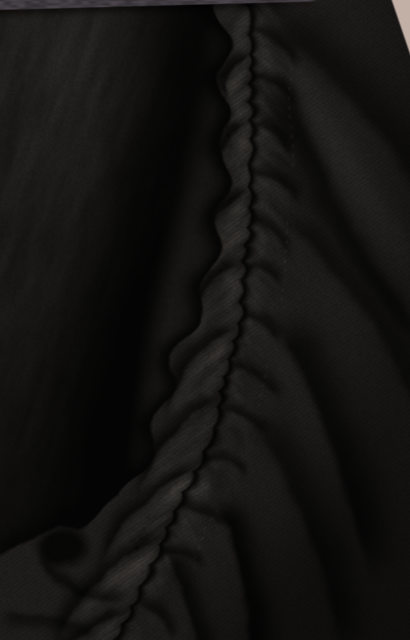
A Shadertoy shader for this texture:

```glsl
// Dark gathered cloth: a smooth crepe panel, a ruched seam and long draped folds.
// A spline carries the seam; bent gaussian strokes shade the folds around it,
// and layered value noise adds crepe wrinkles, puckers and weave.

float hash(vec2 p) {
    p = fract(p * vec2(0.1031, 0.1197));
    p += dot(p, p.yx + 33.3);
    return fract((p.x + p.y) * p.x * 7.13);
}

float noise(vec2 p) {
    vec2 i = floor(p), f = fract(p);
    f = f * f * (3.0 - 2.0 * f);
    return mix(mix(hash(i), hash(i + vec2(1, 0)), f.x),
               mix(hash(i + vec2(0, 1)), hash(i + 1.0), f.x), f.y);
}

float fbm(vec2 p) {
    float sum = 0.0, amp = 0.5;
    for (int i = 0; i < 4; i++) {
        sum += amp * noise(p);
        p = p * 2.03 + 17.1;
        amp *= 0.5;
    }
    return sum;
}

float gauss(float x, float w) { return exp(-x * x / (w * w)); }

// Seam position across, as a quadratic spline running down the cloth
float seamX(float y) {
    const float k[13] = float[13](.389, .397, .392, .395, .392, .383, .378,
                                  .355, .339, .301, .260, .221, .182);
    int i = clamp(int(y * 12.0 + 0.5), 1, 11);
    float f = y * 12.0 - float(i);
    return 0.5 * (0.5 - f) * (0.5 - f) * k[i - 1] + (0.75 - f * f) * k[i]
         + 0.5 * (0.5 + f) * (0.5 + f) * k[i + 1];
}

// Bent stroke from a to b, with its own softness on the left and right
float fold(vec2 p, vec2 a, vec2 b, float bend, float wLeft, float wRight) {
    float len = length(b - a);
    vec2 dir = (b - a) / len, q = p - a;
    float s = dot(q, dir) / len;
    float d = dot(q, vec2(dir.y, -dir.x)) - bend * 4.0 * s * (1.0 - s);
    return gauss(d, d > 0.0 ? wRight : wLeft)
         * smoothstep(-0.04, 0.15, s) * (1.0 - smoothstep(0.8, 1.1, s));
}

void mainImage(out vec4 fragColor, in vec2 fragCoord) {
    vec2 p = fragCoord / iResolution.y;
    p.y = 1.0 - p.y;
    float px = 1.0 / iResolution.y;
    vec2 warp = vec2(fbm(p * 22.0), fbm(p * 22.0 + 40.0)) - 0.47;
    vec2 q = p + warp * 0.016;

    // Crepe panel, falling into the deep shadow beside the long pleat
    float pleat = 0.322 - 0.18 * p.y + 0.008 * sin(p.y * 9.0);
    vec2 along = vec2(p.x + 0.35 * p.y, p.y - 0.35 * p.x);
    float tone = mix(0.118, 0.05, smoothstep(0.05, 0.85, p.y + 0.25 * p.x));
    tone *= 1.0 + 0.5 * (fbm(along * vec2(60, 14)) - 0.47) + 0.35 * (fbm(along * vec2(14, 4)) - 0.47);
    tone *= mix(0.22, 1.0, smoothstep(0.015, 0.17, pleat - p.x));

    // Long pleat between the panel and the gathers
    float pleatTone = mix(0.072, 0.088, smoothstep(0.1, 0.5, p.y));
    tone = mix(tone, pleatTone, smoothstep(-0.008, 0.045, p.x - pleat));
    float d = (q.x - seamX(p.y)) * 0.95;
    float rim = seamX(p.y) - 0.043 - 0.05 * smoothstep(0.3, 0.65, p.y)
              - 0.012 * sin((p.y - 0.31) * 58.0);
    float outside = rim - q.x;
    tone *= 1.0 - 0.75 * gauss(max(outside, 0.0), 0.022);

    // Cloth gathered on both sides of the seam, and the lower left drape
    float drapeEdge = 0.87 - 0.55 * p.x + 0.03 * gauss(p.x - 0.13, 0.03);
    float drape = smoothstep(-0.004, 0.005, q.y - drapeEdge);
    tone *= 1.0 - 0.5 * gauss(min(q.y - drapeEdge, 0.0), 0.03) * (1.0 - smoothstep(0.2, 0.28, p.x));
    float gathered = max(smoothstep(-0.003, 0.004, -outside), drape);
    float cloth = mix(0.108, 0.078, smoothstep(0.12, 0.27, d));
    cloth *= 1.0 - 0.3 * smoothstep(0.55, 1.0, p.y) * smoothstep(0.0, 0.2, d);
    float nearSeam = gauss(d, 0.07);
    cloth *= 1.0 + nearSeam * 1.1 * (fbm(vec2(d * 22.0, (p.y - abs(d)) * 42.0)) - 0.47);

    // Ruched puffs: repeated creases fanning down and away from the seam
    for (int i = 0; i < 9; i++) {
        float n = float(i), y = 0.08 + 0.108 * n;
        vec2 a = vec2(seamX(y) - 0.004, y);
        vec2 b = a + vec2(-0.03 - 0.02 * n, 0.08 + 0.012 * n);
        cloth *= 1.0 - 0.62 * fold(q, a, b, -0.022, 0.016, 0.005);
        cloth *= 1.0 + 0.35 * fold(q, a + vec2(0.004, 0.022), b + vec2(0.012, 0.02), -0.022, 0.01, 0.02);
    }
    for (int i = 0; i < 13; i++) {
        float y = 0.04 + 0.075 * float(i);
        vec2 a = vec2(seamX(y) + 0.003, y);
        vec2 b = a + vec2(0.05 + 0.025 * hash(vec2(i, 3)), 0.02 + 0.04 * hash(vec2(i, 8)));
        cloth *= 1.0 - 0.5 * fold(q, a, b, 0.01, 0.006, 0.012);
    }

    // Long folds sweeping to the lower right
    float shade = 0.62 * fold(q, vec2(.43, .10), vec2(.68, .56), -.025, .035, .018);
    shade = max(shade, 0.5 * fold(q, vec2(.42, .02), vec2(.72, .38), .02, .015, .05));
    shade = max(shade, 0.5 * fold(q, vec2(.44, .33), vec2(.68, .68), .025, .012, .04));
    shade = max(shade, 0.65 * fold(q, vec2(.43, .49), vec2(.58, .90), .02, .010, .045));
    shade = max(shade, 0.55 * fold(q, vec2(.40, .65), vec2(.54, 1.02), .02, .012, .04));
    shade = max(shade, 0.75 * fold(q, vec2(.34, .78), vec2(.40, 1.06), .015, .008, .035));
    shade = max(shade, 0.65 * fold(q, vec2(.26, .86), vec2(.32, 1.06), .01, .007, .025));
    cloth *= 1.0 - shade;
    cloth *= 1.0 + 0.25 * fold(p, vec2(.42, .06), vec2(.67, .45), 0.0, .03, .02);

    // Hollow and rolled edge in the lower left drape
    vec2 hollow = (q - vec2(0.098, 0.857)) / vec2(0.048, 0.036);
    cloth *= 1.0 - 0.75 * (1.0 - smoothstep(0.5, 1.1, length(hollow)));
    cloth *= 1.0 - 0.55 * fold(q, vec2(.06, .87), vec2(.20, .93), -.025, .008, .014);
    cloth *= 1.0 - 0.45 * fold(q, vec2(.0, .965), vec2(.15, .99), .01, .018, .008);

    // Seam: raised lips, a scalloped groove and dashed stitches
    float scallop = 0.006 * abs(sin(p.y * 105.0 + 3.0 * noise(vec2(p.y * 14.0, 2)))) - 0.003;
    float groove = d - scallop;
    cloth *= 1.0 + 0.22 * gauss(abs(groove) - 0.018, 0.011);
    cloth *= 1.0 - 0.78 * gauss(groove, groove > 0.0 ? 0.007 : 0.0035);
    float dash = smoothstep(0.1, 0.5, sin(p.y * 420.0)) * smoothstep(0.35, 0.6, noise(p.yy * 13.0));
    cloth += 0.035 * dash * gauss(d - 0.057, 0.0015) - 0.02 * dash * gauss(d + 0.036, 0.002);
    tone = mix(tone, cloth, gathered);

    // Twill weave and fine grain
    tone *= 1.0 + 0.05 * sin((p.x * 0.7 + p.y) * 900.0) * gathered + 0.16 * (noise(p * 380.0) - 0.5);
    vec3 color = max(tone, 0.016) * vec3(1.04, 0.99, 0.92);

    // Band along the top and pale backdrop at the upper right corner
    float band = 0.0155 - 0.027 * p.x;
    float bandMask = (1.0 - smoothstep(-px, px, p.y - band)) * (1.0 - smoothstep(0.48, 0.5, p.x));
    color *= 1.0 - 0.5 * gauss(max(p.y - band, 0.0), 0.01) * (1.0 - smoothstep(0.4, 0.5, p.x));
    color = mix(color, vec3(0.25, 0.23, 0.25) * (0.8 + 0.4 * noise(p * vec2(90, 300))), bandMask);
    float corner = p.x - 0.612 - 0.34 * p.y;
    color = mix(color, vec3(0.76, 0.69, 0.65), smoothstep(-1.5 * px, 1.5 * px, corner));
    fragColor = vec4(color, 1.0);
}
```
